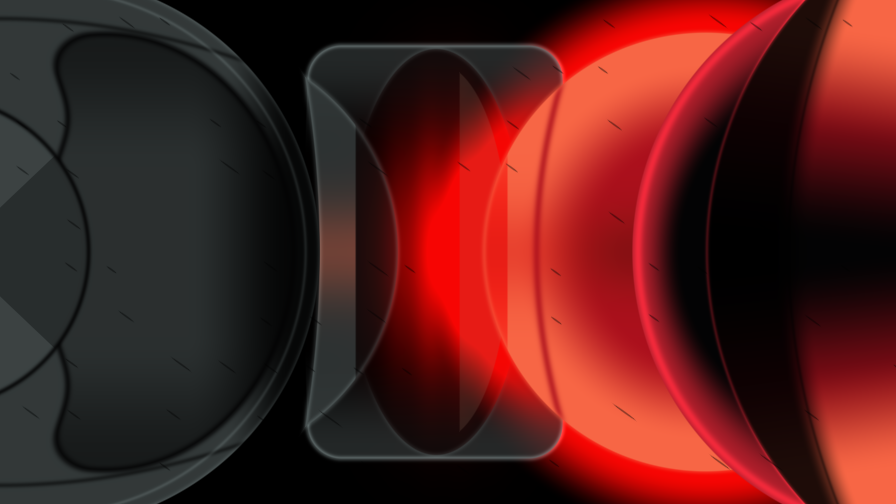
Reproduce this background procedurally as a Shadertoy shader.

```glsl
// Smoked and glowing glass lenses in a row: grey at left, clear in the middle, red at right.
// Each lens is a distance function, shaded by its depth and laid over the last.
// The canvas is 7.68 by 4.32 units, with y = 0 on the axis of the lenses.

const float HEIGHT = 4.32;
const vec3 SMOKE   = vec3(0.215, 0.24, 0.24);
const vec3 INK     = vec3(0.012, 0.012, 0.014);
const vec3 RED     = vec3(0.97, 0.02, 0.01);
const vec3 CRIMSON = vec3(0.67, 0.06, 0.11);
const vec3 ORANGE  = vec3(0.97, 0.40, 0.27);
const vec3 ROSE    = vec3(0.70, 0.12, 0.17);
const float RIM_WIDTH = 0.022;
const float SPECK_CELL = 0.42;

float pixelSize;

float fill(float d) { return smoothstep(pixelSize, -pixelSize, d); }

float line(float d, float width) {
    float w = max(width, pixelSize);
    return exp(-d * d / (w * w));
}

float circle(vec2 p, float x, float r) { return length(p - vec2(x, 0.0)) - r; }

float ellipse(vec2 p, vec2 r) {
    float k = length(p / r);
    return k * (k - 1.0) / max(length(p / (r * r)), 1e-3);
}

float roundBox(vec2 p, vec2 halfSize, float r) {
    vec2 q = abs(p) - halfSize + r;
    return length(max(q, 0.0)) + min(max(q.x, q.y), 0.0) - r;
}

float smoothMax(float a, float b, float k) {
    float h = max(k - abs(a - b), 0.0) / k;
    return max(a, b) + 0.25 * h * h * k;
}

vec2 hash2(vec2 c) {
    return fract(sin(vec2(dot(c, vec2(127.1, 311.7)), dot(c, vec2(269.5, 183.3)))) * 4375.85);
}

// Sparse short scratches, one to a cell
float specks(vec2 p) {
    vec2 cell = floor(p / SPECK_CELL);
    vec2 h = hash2(cell);
    vec2 q = p - (cell + 0.25 + 0.5 * h) * SPECK_CELL;
    q = vec2(q.x + q.y * (h.x - 0.3), q.y + q.x * 0.7);
    return fill(ellipse(q, vec2(0.045, 0.009))) * step(0.6, h.y);
}

// Red halo behind the right lenses and the beam through the middle
vec3 backdrop(vec2 p) {
    float halo = smoothstep(2.5, 1.93, circle(p, 6.1, 0.0));
    vec2 b = (p - vec2(3.85, 0.0)) / vec2(0.52, 0.98);
    float beam = exp(-dot(b, b)) * (0.94 + 0.06 * sin(p.x * 21.0));
    return RED * min(halo + 1.1 * beam, 1.0);
}

vec3 middleGlass(vec3 col, vec2 p) {
    float ay = abs(p.y);
    float barrel = roundBox(p - vec2(3.73, 0.0), vec2(1.12 - 0.04 * p.y * p.y * 0.3, 1.77), 0.28);
    float hollow = ellipse(p - vec2(3.74, 0.0), vec2(0.76, 1.74));
    float ends = fill(barrel) * smoothstep(0.8, 1.7, ay);
    col = mix(col, SMOKE * 0.85, ends * (1.0 - 0.75 * fill(hollow)) * 0.75);
    col += SMOKE * (line(barrel, RIM_WIDTH) * smoothstep(1.2, 1.6, ay) + 0.3 * line(hollow, RIM_WIDTH) * ends);

    // Meniscus at left, with an upright seam
    float meniscus = max(circle(p, 1.6, 1.81), 2.74 - 0.055 * p.y * p.y - p.x);
    float seam = smoothstep(3.04, 3.06, p.x);
    vec3 tint = SMOKE * mix(0.95, 0.45, seam) + vec3(0.3, 0.07, 0.02) * exp(-p.y * p.y * 6.0) * (1.0 - seam);
    col = mix(col, tint, fill(meniscus) * mix(0.85, 0.4, seam));
    col += SMOKE * 0.5 * line(meniscus, RIM_WIDTH);

    // Flat-backed panel at right
    float panel = max(ellipse(p - vec2(3.76, 0.0), vec2(0.6, 1.61)), 3.94 - p.x);
    return mix(col, col * 0.82 + vec3(0.11, 0.09, 0.075), fill(panel));
}

vec3 smokedGlass(vec3 col, vec2 p) {
    float ay = abs(p.y);
    float dome = circle(p, 0.37, 2.37);
    vec3 c = SMOKE * mix(0.95, 0.12, smoothstep(1.9, 2.5, p.x));
    float seam = ay - 2.0 + 0.083 * p.x * p.x;
    c *= 1.0 - 0.5 * line(seam, RIM_WIDTH);

    // Inner body, dark toward its right edge
    float left = 0.52 + 0.06 * cos(p.y * 5.5) - p.x;
    float body = smoothMax(ellipse(p - vec2(0.9, 0.0), vec2(1.62, 1.87)), left, 0.3);
    float shade = mix(0.8, 0.1, smoothstep(1.6, 2.5, p.x)) * mix(1.0, 0.55, smoothstep(0.7, 1.8, ay));
    c = mix(c, SMOKE * shade, fill(body));
    c = mix(c, INK, 0.75 * line(body, 0.03));

    // Small lens at the far left, with a dark wedge
    float eye = circle(p, -0.57, 1.33);
    float wedge = fill(ay - 0.38 - 0.95 * p.x);
    c = mix(c, SMOKE * mix(1.12, 0.75, wedge), fill(eye));
    c = mix(c, INK, 0.8 * line(eye, RIM_WIDTH));
    c += SMOKE * 0.4 * (line(dome, RIM_WIDTH) + line(dome + 0.12, 0.015));
    return mix(col, c, fill(dome) * 0.97);
}

vec3 redGlass(vec3 col, vec2 p) {
    float ay = abs(p.y), y2 = p.y * p.y;
    float lens = ellipse(p - vec2(6.05, 0.0), vec2(1.9, 1.88));
    vec3 c = mix(ORANGE, CRIMSON, smoothstep(0.25, 0.95, -lens));
    c = mix(c, RED, 0.75 * smoothstep(4.36, 4.34, p.x) * exp(-y2 * 0.8));
    c = mix(c, vec3(0.85, 0.12, 0.1), 0.5 * exp(-y2 * 6.0));
    c *= 1.0 - 0.3 * exp(-y2 * 7.0) * smoothstep(4.5, 5.4, p.x);
    c = mix(c, CRIMSON, 0.75 * line(p.x - 4.6 - 0.1 * y2, 0.035));
    col = mix(col, c, fill(lens));
    col = mix(col, ORANGE, 0.4 * line(lens, RIM_WIDTH));

    // Crescent with a rose rim
    float crescent = circle(p, 7.88, 2.46);
    c = mix(ROSE, INK, smoothstep(0.04, 0.42 + 0.1 * y2, -crescent));
    c += ROSE * 0.35 * line(crescent + 0.05, 0.04);
    col = mix(col, c, fill(crescent));

    // Core: black on the axis, hot in the corners
    float core = circle(p, 9.25, 3.19);
    c = mix(INK, CRIMSON * 0.8, smoothstep(0.1, 1.4, ay + 0.12 * (p.x - 6.8)));
    c = mix(c, ORANGE, smoothstep(0.95, 1.95, ay + 0.15 * (p.x - 7.2)));
    float fold = p.x - 6.76 - 0.09 * y2;
    c *= mix(0.12, 1.0, smoothstep(-0.12, 0.18, fold)) * (1.0 - 0.4 * line(fold, 0.015));
    col = mix(col, c, fill(core));
    return col + ROSE * 0.35 * line(core, 0.015);
}

void mainImage(out vec4 fragColor, in vec2 fragCoord) {
    pixelSize = HEIGHT / iResolution.y;
    vec2 p = (fragCoord - 0.5 * iResolution.xy) * pixelSize + vec2(3.84, 0.0);
    vec3 col = middleGlass(backdrop(p), p);
    col = redGlass(smokedGlass(col, p), p);
    col *= 1.0 - 0.4 * specks(p);
    fragColor = vec4(clamp(col, 0.0, 1.0), 1.0);
}
```
